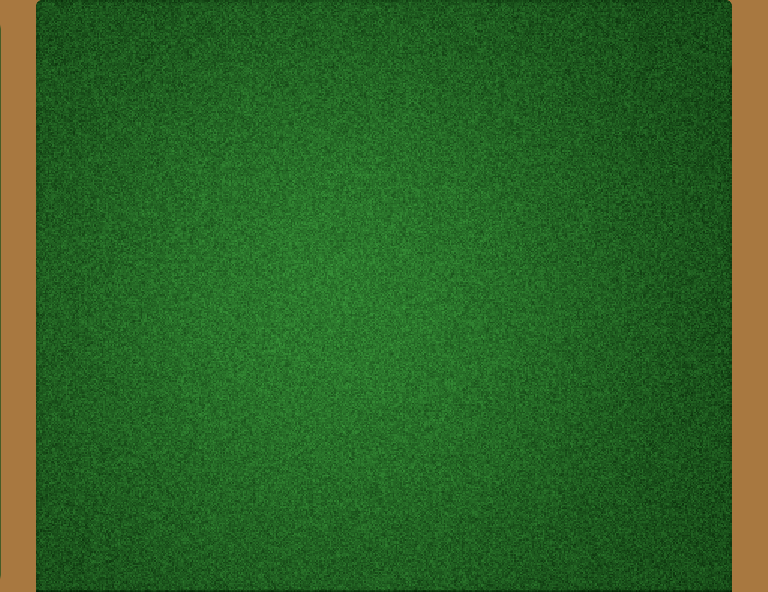
Write a Shadertoy shader that draws this texture.

```glsl
// A green felt table between two flat wooden side rails.
// The felt is a soft off-centre glow with fine grain from hashed cells;
// a rounded box distance cuts it out of the wood.

const vec2 GRAIN_CELLS = vec2(512.0, 394.0);
const vec3 WOOD = vec3(0.66, 0.47, 0.25);

float hash(vec2 cell) {
    vec3 q = fract(vec3(cell.xyx) * 0.1031);
    q += dot(q, q.yzx + 33.33);
    return fract((q.x + q.y) * q.z);
}

// Smoothly interpolated hash values, from 0 to 1
float valueNoise(vec2 p) {
    vec2 cell = floor(p);
    vec2 f = fract(p);
    f = f * f * (3.0 - 2.0 * f);
    float low = mix(hash(cell), hash(cell + vec2(1.0, 0.0)), f.x);
    float high = mix(hash(cell + vec2(0.0, 1.0)), hash(cell + 1.0), f.x);
    return mix(low, high, f.y);
}

float roundedBox(vec2 p, vec2 halfSize, float radius) {
    vec2 d = abs(p) - halfSize + radius;
    return length(max(d, 0.0)) + min(max(d.x, d.y), 0.0) - radius;
}

// Fine speckle with a little clumping, centred on zero
float feltGrain(vec2 uv) {
    vec2 cell = floor(uv * GRAIN_CELLS);
    float fine = hash(cell) + hash(cell + 71.0) - 1.0;
    float clumps = valueNoise(uv * GRAIN_CELLS * 0.45) - 0.5;
    return 0.115 * fine + 0.05 * clumps;
}

// Brightness of the lamp glow, in units of the canvas height
float lampLight(vec2 p, vec2 centre) {
    return mix(0.475, 0.305, smoothstep(0.0, 0.82, length(p - centre)));
}

vec3 feltColor(float level) {
    float tint = max(0.46 * level - 0.046, 0.0);
    return vec3(tint, level, tint + 0.003);
}

void mainImage(out vec4 fragColor, in vec2 fragCoord) {
    vec2 uv = fragCoord / iResolution.xy;
    float aspect = iResolution.x / iResolution.y;
    vec2 p = vec2(uv.x * aspect, uv.y);
    float pixel = 1.0 / iResolution.y;

    // Felt, rounded at the top and running off the bottom
    vec2 middle = vec2(0.5 * aspect, 0.45);
    float edge = roundedBox(p - middle, vec2(0.453 * aspect, 0.55), 0.01);
    float feltMask = 1.0 - smoothstep(-0.5 * pixel, 0.5 * pixel, edge);

    // Lit grain with a narrow shaded rim
    float level = lampLight(p, vec2(0.435 * aspect, 0.49)) + feltGrain(uv);
    level *= mix(0.86, 1.0, smoothstep(0.0, 0.008, -edge));
    level *= mix(0.6, 1.0, smoothstep(0.001, 0.005, p.y));

    vec3 color = mix(WOOD, feltColor(level), feltMask);

    // Thin green sliver at the far left of the wood
    float sliver = 1.0 - smoothstep(0.0007, 0.0022, p.x);
    sliver *= smoothstep(0.02, 0.03, p.y) * (1.0 - smoothstep(0.95, 0.96, p.y));
    color = mix(color, feltColor(0.31), 0.7 * sliver);

    fragColor = vec4(color, 1.0);
}
```
